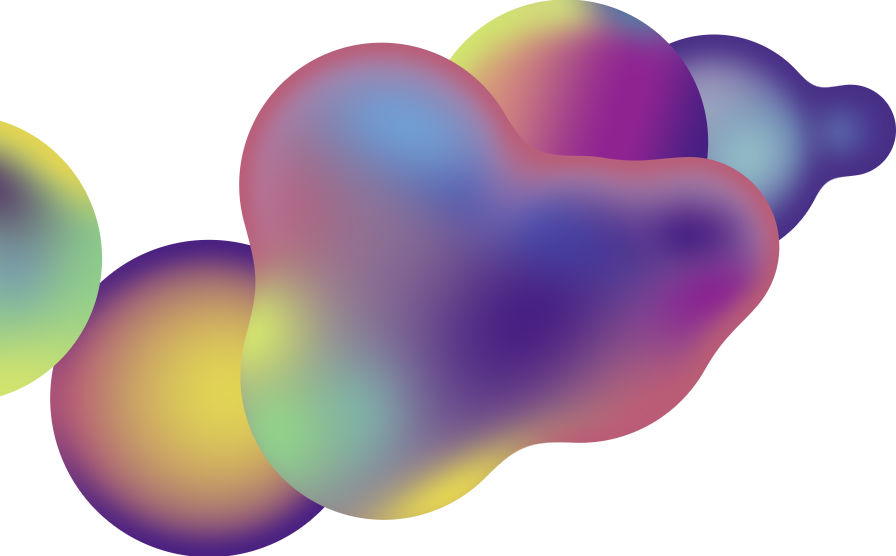
A Shadertoy shader for this background:

```glsl
// Glossy liquid blobs on white: circles fused by a smooth minimum and stacked
// from back to front. Each is coloured by tilted soft glows over a base tone,
// then tinted along its rim by its distance to the edge.

const vec3 INDIGO  = vec3(.28, .12, .51);
const vec3 BLUE    = vec3(.24, .25, .65);
const vec3 SKY     = vec3(.43, .62, .83);
const vec3 TEAL    = vec3(.49, .66, .67);
const vec3 GREEN   = vec3(.56, .81, .55);
const vec3 LIME    = vec3(.82, .89, .43);
const vec3 YELLOW  = vec3(.88, .83, .33);
const vec3 PINK    = vec3(.73, .36, .46);
const vec3 MAUVE   = vec3(.69, .53, .70);
const vec3 MAGENTA = vec3(.56, .14, .57);

float circle(vec2 p, vec2 center, float radius) {
    return length(p - center) - radius;
}

float smoothMin(float a, float b, float k) {
    float h = max(k - abs(a - b), 0.) / k;
    return min(a, b) - h * h * k * .25;
}

// Bell-shaped falloff, one at depth zero
float bell(float x, float width) {
    return exp(-x * x / (width * width));
}

// Blends a tilted elliptical glow into a colour
void glow(inout vec3 col, vec3 tint, vec2 p, vec2 center, vec2 radii, float tilt) {
    float c = cos(tilt), s = sin(tilt);
    vec2 q = mat2(c, -s, s, c) * (p - center) / radii;
    col = mix(col, tint, exp(-dot(q, q)));
}

vec3 tailColor(vec2 p, float d) {
    vec3 col = mix(INDIGO, BLUE, .25);
    glow(col, vec3(.62, .59, .73), p, vec2(6.05, 3.85), vec2(.65, .6), 0.);
    glow(col, vec3(.34, .42, .68), p, vec2(6.9, 3.6), vec2(.55, .4), .1);
    glow(col, vec3(.56, .72, .77), p, vec2(6.4, 3.42), vec2(.5, .55), -.5);
    return mix(col, vec3(.28, .18, .52), .9 * bell(d, .22));
}

vec3 plumColor(vec2 p, float d) {
    float across = dot(p - vec2(4.85, 3.55), vec2(.96, -.28));
    vec3 col = mix(vec3(.83, .54, .49), MAGENTA, smoothstep(-.8, .4, across));
    col = mix(col, INDIGO, smoothstep(.45, 1.2, across));
    float upperLeft = smoothstep(.1, -.8, across);
    col = mix(col, LIME, upperLeft * bell(d, .32));
    glow(col, vec3(.82, .86, .48), p, vec2(4.7, 4.76), vec2(.55, .25), -.1);
    glow(col, vec3(.36, .46, .64), p, vec2(5.4, 4.68), vec2(.42, .22), -.5);
    return col;
}

vec3 sunColor(vec2 p, float d) {
    vec3 col = vec3(.72, .48, .45);
    glow(col, YELLOW, p, vec2(1.95, 1.4), vec2(.95, .9), .2);
    float leftSide = bell(p.y - 1.35, .85) * smoothstep(1.7, .7, p.x);
    col = mix(col, mix(vec3(.52, .30, .48), PINK, leftSide), bell(d, .42));
    return mix(col, INDIGO, .95 * (1. - .85 * leftSide) * bell(d, .2));
}

vec3 leafColor(vec2 p, float d) {
    vec3 col = GREEN;
    glow(col, LIME, p, vec2(0., 1.4), vec2(1., .5), .3);
    glow(col, TEAL, p, vec2(.1, 2.5), vec2(.42, .45), 0.);
    glow(col, vec3(.35, .25, .42), p, vec2(-.15, 3.2), vec2(.65, .42), -.55);
    float top = smoothstep(2.7, 3.4, p.y);
    return mix(col, YELLOW, top * bell(d, .28));
}

vec3 heroColor(vec2 p, float d) {
    // Inner body: dusty mauve, dark core, cool upper sweep
    vec3 col = vec3(.56, .46, .59);
    glow(col, PINK, p, vec2(2.1, 2.95), vec2(.75, .75), 0.);
    glow(col, INDIGO, p, vec2(4.55, 2.05), vec2(1.25, .85), .75);
    glow(col, PINK, p, vec2(5.6, 1.2), vec2(1.15, .6), .7);
    glow(col, MAGENTA, p, vec2(6.1, 2.25), vec2(.65, .4), .5);
    glow(col, INDIGO, p, vec2(5.85, 2.78), vec2(.85, .32), .05);
    glow(col, BLUE, p, vec2(4.4, 3.0), vec2(1.05, .42), -.5);
    glow(col, SKY, p, vec2(3.5, 3.72), vec2(.85, .5), -.4);

    // Warm and green lower lobe
    glow(col, TEAL, p, vec2(3.0, 1.2), vec2(.55, .6), 0.);
    glow(col, GREEN, p, vec2(2.4, 1.05), vec2(.55, .65), .3);
    glow(col, LIME, p, vec2(2.1, 1.9), vec2(.6, .5), .4);
    glow(col, YELLOW, p, vec2(3.85, .5), vec2(.95, .3), .5);

    // Pale and pink rim away from the lower lobe
    float rim = smoothstep(1.1, 1.9, length(p - vec2(3.29, 1.54)));
    col = mix(col, MAUVE, .75 * rim * smoothstep(2.2, 2.8, p.y) * bell(d, .4));
    return mix(col, PINK, .9 * rim * bell(d, .17));
}

void mainImage(out vec4 fragColor, in vec2 fragCoord) {
    float pixel = 7.68 / iResolution.x;
    vec2 p = fragCoord * pixel;

    // Silhouettes
    float tail = smoothMin(circle(p, vec2(6.12, 3.5), .97), circle(p, vec2(7.29, 3.65), .39), .28);
    float plum = circle(p, vec2(4.85, 3.55), 1.22);
    float sun = circle(p, vec2(1.79, 1.35), 1.36);
    float leaf = circle(p, vec2(-.36, 2.55), 1.235);
    float leftLobes = smoothMin(circle(p, vec2(3.27, 3.18), 1.22), circle(p, vec2(3.29, 1.54), 1.23), .56);
    float rightLobes = smoothMin(circle(p, vec2(5.91, 2.65), .77), circle(p, vec2(4.97, 2.2), 1.23), .3);
    float hero = smoothMin(leftLobes, rightLobes, .5);

    // Stack from back to front
    vec3 col = vec3(1.);
    col = mix(col, tailColor(p, tail), clamp(.5 - tail / pixel, 0., 1.));
    col = mix(col, plumColor(p, plum), clamp(.5 - plum / pixel, 0., 1.));
    col = mix(col, sunColor(p, sun), clamp(.5 - sun / pixel, 0., 1.));
    col = mix(col, leafColor(p, leaf), clamp(.5 - leaf / pixel, 0., 1.));
    col = mix(col, heroColor(p, hero), clamp(.5 - hero / pixel, 0., 1.));
    fragColor = vec4(col, 1.);
}
```
